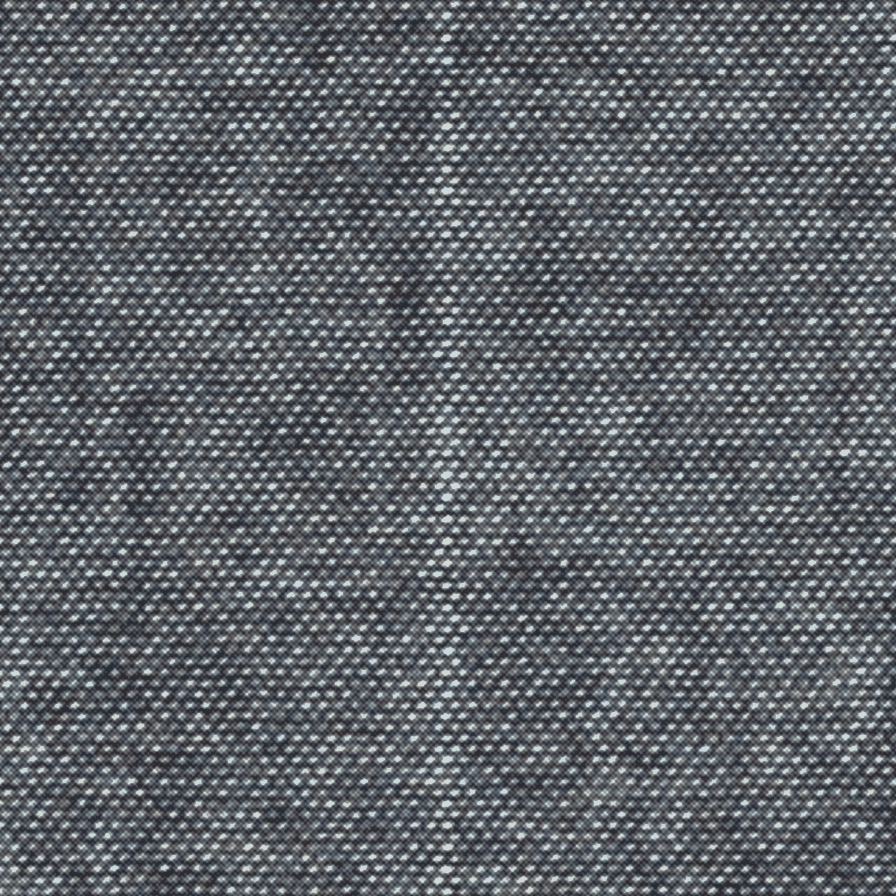
Write a WebGL 2 fragment shader that draws this texture.

```glsl
#version 300 es
precision highp float;
// Grey-blue woven cloth: staggered pale stitches with one bright vertical pinstripe.

uniform vec2 u_resolution;
out vec4 outColor;

const float PI = 3.14159265;
const vec2 WEAVE = vec2(54.0, 82.0);        // stitches across, rows down
const float ROW_PHASE = 0.5;
const float STRIPE_X = 0.499;
const float STRIPE_WIDTH = 0.012;
const vec2 STITCH_SIZE = vec2(0.29, 0.26);  // in fractions of one weave cell
const float STITCH_SLANT = 0.26;
const float WARP = 0.0028;                  // unevenness of the threads
const float BASE_TONE = 0.375;
const float STITCH_RELIEF = 0.33;
const float ROW_RELIEF = 0.23;
const float FIBRE_FREQ = 160.0;             // fine diagonal crosshatch
const float FIBRE_DEPTH = 0.095;
const float GRAIN = 0.42;
const float NEP_GRID = 9.0;                 // scattered fuzzy flecks
const vec3 DYE_SHIFT = vec3(-0.030, 0.002, 0.024);

const vec3 PALETTE[6] = vec3[6](
    vec3(0.17, 0.17, 0.19),
    vec3(0.27, 0.28, 0.32),
    vec3(0.36, 0.37, 0.38),
    vec3(0.45, 0.48, 0.50),
    vec3(0.59, 0.62, 0.62),
    vec3(0.81, 0.85, 0.85));

float hash(vec2 p) {
    vec3 q = fract(p.xyx * 0.1031);
    q += dot(q, q.yzx + 33.33);
    return fract((q.x + q.y) * q.z);
}

float noise(vec2 p) {
    vec2 i = floor(p);
    vec2 f = fract(p);
    f = f * f * (3.0 - 2.0 * f);
    return mix(mix(hash(i), hash(i + vec2(1, 0)), f.x),
               mix(hash(i + vec2(0, 1)), hash(i + 1.0), f.x), f.y);
}

vec3 yarnColor(float tone) {
    float t = clamp(tone, 0.0, 1.0) * 5.0;
    vec3 c = PALETTE[0];
    for (int i = 1; i < 6; i++) {
        c = mix(c, PALETTE[i], clamp(t - float(i - 1), 0.0, 1.0));
    }
    return c;
}

// Light and dark swell of the threads, leaning up to the right.
float threadRelief(vec2 w) {
    float lean = 0.08 * sin(2.0 * PI * w.x) * cos(PI * w.y);
    float y = w.y - lean;
    return STITCH_RELIEF * cos(2.0 * PI * w.x) * cos(PI * y)
         + ROW_RELIEF * cos(2.0 * PI * y);
}

// One pale slanted stitch per cell, longer and whiter in the pinstripe.
float stitch(vec2 w) {
    float row = floor(w.y + 0.5);
    float shift = 0.5 * mod(row, 2.0);
    float col = floor(w.x - shift + 0.5);
    vec2 local = w - vec2(col + shift, row);
    vec2 id = vec2(col, row) + 200.0;

    float offset = (col + shift) / WEAVE.x / STRIPE_WIDTH;
    float stripe = exp(-offset * offset);
    local += 0.14 * (vec2(hash(id + 17.0), hash(id + 53.0)) - 0.5);
    local.y -= STITCH_SLANT * local.x * (1.0 - 0.6 * stripe);
    vec2 size = STITCH_SIZE * vec2(1.0 + 0.40 * stripe, 1.0 + 0.20 * stripe);
    size *= 0.85 + 0.3 * hash(id + 91.0);

    vec2 q = local / size;
    float glow = mix(-0.18, 0.34, hash(id)) + 0.50 * stripe;
    return glow * exp(-dot(q, q));
}

// Sparse soft flecks of loose fibre.
float neps(vec2 uv) {
    vec2 g = uv * NEP_GRID;
    vec2 id = floor(g);
    vec2 centre = 0.3 + 0.4 * vec2(hash(id + 7.0), hash(id + 29.0));
    vec2 d = (fract(g) - centre) / 0.11;
    return step(0.72, hash(id + 61.0)) * exp(-dot(d, d));
}

void main() {
    vec2 uv = gl_FragCoord.xy / u_resolution;

    // Gently uneven weave grid, centred on the pinstripe
    vec2 wobble = vec2(noise(uv * vec2(9.0, 60.0)), noise(uv * vec2(18.0, 9.0) + 40.0)) - 0.5;
    vec2 p = uv + WARP * wobble;
    vec2 w = vec2(p.x - STRIPE_X, p.y) * WEAVE - vec2(0.0, ROW_PHASE);

    float swell = 0.75 + 0.5 * noise(w * vec2(1.3, 1.0) + 300.0);
    float tone = BASE_TONE + swell * threadRelief(w) + stitch(w);

    // Diagonal fibre crosshatch and grain
    vec2 diagonal = vec2(uv.x + uv.y, uv.x - uv.y) * FIBRE_FREQ;
    vec2 fibre = cos(2.0 * PI * diagonal);
    tone += FIBRE_DEPTH * (fibre.x + fibre.y);
    tone += GRAIN * (noise(uv * 250.0) - 0.5);

    // Uneven dye: slubs along rows, faint vertical bands, broad patches
    tone += 0.22 * (noise(uv * vec2(26.0, 82.0) + 11.0) - 0.5);
    tone += 0.14 * (noise(vec2(uv.x * 45.0, uv.y * 4.0) + 70.0) - 0.5);
    tone += 0.09 * (noise(uv * 6.0 + 5.0) - 0.5);
    tone += 0.08 * (noise(uv * 22.0 + 90.0) - 0.5);
    tone += 0.24 * neps(uv) * noise(uv * 130.0 + 3.0);

    float dye = noise(uv * vec2(70.0, 110.0) + 150.0) - 0.45;
    outColor = vec4(yarnColor(tone) + DYE_SHIFT * dye, 1.0);
}
```
